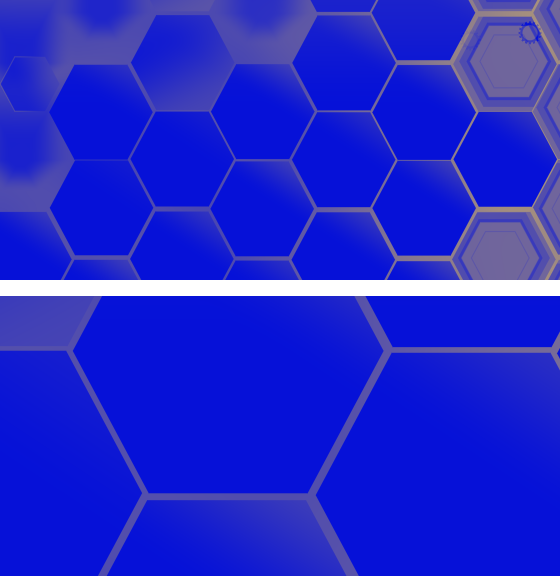
Top: the whole. Bottom: its middle third, enlarged.
A Shadertoy shader for this background:

```glsl
// Staggered blue hexagon plates over a hazy backdrop that warms to tan at the right.
// Every tone is one "warmth" value on a blue-to-tan ramp; plates are a jittered lattice,
// solid in the middle, dissolving at the upper left and turning to outlines at the right.

const vec3 BLUE = vec3(0.0, 0.05, 0.86);
const vec3 TAN = vec3(0.72, 0.62, 0.45);
const vec2 PITCH = vec2(0.288, 0.3495);
const vec2 ORIGIN = vec2(0.074, -0.0966);
const float PLATE = 0.1695; // half height of a plate

float hash(vec2 p) {
    return fract(sin(dot(p, vec2(127.1, 311.7))) * 43758.55);
}

vec2 gradient(vec2 cell) {
    float a = 6.2832 * hash(cell);
    return vec2(cos(a), sin(a));
}

float gradientNoise(vec2 p) {
    vec2 i = floor(p), f = fract(p);
    vec2 u = f * f * (3.0 - 2.0 * f);
    vec2 e = vec2(1.0, 0.0);
    float low = mix(dot(gradient(i), f), dot(gradient(i + e), f - e), u.x);
    float high = mix(dot(gradient(i + e.yx), f - e.yx), dot(gradient(i + 1.0), f - 1.0), u.x);
    return mix(low, high, u.y);
}

// Flat-topped hexagon, slightly taller than regular
float hexDist(vec2 d, float halfHeight) {
    vec2 q = abs(d);
    return max(q.y, dot(q, vec2(0.916, 0.489))) - halfHeight;
}

float fill(float dist, float px) {
    return 1.0 - smoothstep(-0.7 * px, 0.7 * px, dist);
}

float band(float dist, float halfWidth, float px) {
    return fill(abs(dist) - halfWidth, px);
}

// Toothed ring
float gear(vec2 d, float radius, float px) {
    float r = length(d);
    float tooth = smoothstep(-0.3, 0.3, cos(16.0 * atan(d.y, d.x)));
    float teeth = fill(abs(r - radius - 0.006) - 0.004, px) * tooth;
    return max(band(r - radius, 0.004, px), teeth);
}

// Solid plate: lit at the upper right, paler near the top of the canvas
float plateWarmth(vec2 d, vec2 center, vec2 id) {
    float lit = smoothstep(0.03, 0.25, dot(d, vec2(0.55, 0.83)));
    float top = smoothstep(0.6, 1.05, center.y + d.y);
    float veil = smoothstep(0.7, 0.77, center.y) * smoothstep(1.0, 0.65, center.x);
    float lower = smoothstep(-0.12, 0.2, dot(d, vec2(0.4, -0.9)));
    return 0.03 + lit * (0.08 + 0.3 * hash(id + 7.0)) + 0.12 * top + 0.35 * veil * lower;
}

// Outlined plate: nested, shifted blue rims on a translucent face
float outlineWarmth(float under, vec2 d, vec2 id, float px) {
    vec2 shift = 0.03 * (vec2(hash(id + 3.0), hash(id + 5.0)) - 0.5);
    float rim = hexDist(d - shift, PLATE);
    float warmth = mix(under, 0.56, 0.85);
    warmth -= 0.16 * band(rim + 0.025, 0.018, px);
    warmth -= 0.14 * band(rim + 0.036, 0.005, px);
    return warmth - 0.1 * band(rim + 0.075, 0.002, px);
}

void mainImage(out vec4 fragColor, in vec2 fragCoord) {
    float px = 1.0 / iResolution.y;
    vec2 p = fragCoord * px;

    // Backdrop seen through the gaps
    float warmth = mix(0.42, 0.88, smoothstep(0.8, 1.95, p.x));
    warmth += 0.1 * gradientNoise(p * 3.5);

    // Plates of the nearest lattice cells
    float column = round((p.x - ORIGIN.x) / PITCH.x);
    for (int i = -1; i <= 1; i++) {
        float c = column + float(i);
        float stagger = 0.5 - 0.5 * mod(c, 2.0);
        float row = round((p.y - ORIGIN.y) / PITCH.y - stagger);
        for (int j = -1; j <= 1; j++) {
            vec2 id = vec2(c, row + float(j));
            vec2 center = ORIGIN + PITCH * (id + vec2(0.0, stagger));
            vec2 jitter = 0.006 * (vec2(hash(id), hash(id + 19.0)) - 0.5);
            jitter.y += 0.0033 * (2.0 * mod(id.y, 2.0) - 1.0);
            vec2 d = p - center - jitter;
            float dist = hexDist(d, PLATE);
            float inside = fill(dist, px);

            bool dissolved = center.x * abs(1.0 - center.y) < 0.058;
            bool outlined = center.x + 0.5 * abs(center.y - 0.422) > 1.88;
            if (dissolved) {
                float cover = smoothstep(0.0, 0.14, 0.5 * d.y - dist);
                warmth = mix(warmth, 0.08, cover * (0.85 - 0.3 * center.x));
            } else {
                float face = outlined ? outlineWarmth(warmth, d, id, px)
                                      : plateWarmth(d, center, id);
                warmth = mix(warmth, face, inside);
            }
        }
    }

    // Small faded plate with a fine edge at the left
    vec2 small = p - vec2(0.107, 0.70);
    float smallDist = hexDist(small, 0.097);
    float smallFace = 0.1 + 0.28 * smoothstep(-0.05, 0.13, small.x + 0.4 * small.y);
    warmth = mix(warmth, smallFace, 0.8 * fill(smallDist, px));
    warmth += 0.2 * band(smallDist, 0.002, px) * smoothstep(0.05, -0.05, small.x);

    // Gears at the upper right, one of them faint
    warmth -= 0.28 * gear(p - vec2(1.893, 0.883), 0.031, px);
    warmth -= 0.06 * gear(p - vec2(1.68, 0.857), 0.027, px);

    fragColor = vec4(mix(BLUE, TAN, clamp(warmth, 0.0, 1.0)), 1.0);
}
```
